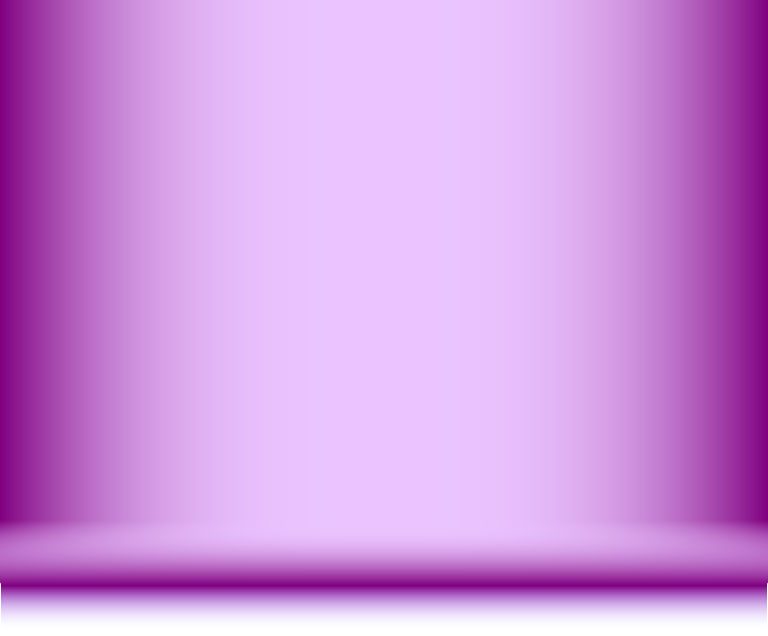
This background is drawn by a Shadertoy shader. Its source:

```glsl
// A lilac studio backdrop: a curved wall darkening to purple at both sides,
// a shaded floor lip, and a violet reflection fading to white beneath it.
// Each part is an eased gradient, layered from the wall downwards.

const vec3 PURPLE = vec3(0.50, 0.0, 0.50);
const vec3 LILAC = vec3(0.92, 0.77, 1.0);
const float LIP = 0.079; // height of the dark floor edge

// Rises quickly from 0 and settles smoothly at 1
float easeOut(float x, float power) {
    return 1.0 - pow(1.0 - clamp(x, 0.0, 1.0), power);
}

// Wall: brightness depends on the distance to the nearest side
vec3 wallColor(float x) {
    float sideDistance = min(x, 1.0 - x);
    return mix(PURPLE, LILAC, easeOut(sideDistance / 0.47, 2.8));
}

// Reflection: blue recovers before red and green, giving a violet tint
vec3 reflectionColor(float depth) {
    vec3 fade = vec3(easeOut(depth, 2.0), easeOut(depth, 2.2), easeOut(depth, 3.5));
    return mix(PURPLE, vec3(1.0), fade);
}

void mainImage(out vec4 fragColor, in vec2 fragCoord) {
    vec2 uv = fragCoord / iResolution.xy;
    vec2 pixel = 1.0 / iResolution.xy;

    // Floor shading, blended into the wall towards its upper end
    float rise = clamp((uv.y - LIP) / 0.103, 0.0, 1.0);
    vec3 floorColor = mix(PURPLE, LILAC, easeOut(rise, 2.0));
    vec3 color = mix(wallColor(uv.x), floorColor, 1.0 - rise * rise);

    // Reflection below the lip
    float below = 1.0 - smoothstep(LIP - pixel.y, LIP + pixel.y, uv.y);
    color = mix(color, reflectionColor((LIP - uv.y) / 0.073), below);

    // Thin white margins beside the lip and reflection
    float side = min(uv.x, 1.0 - uv.x);
    float margin = 1.0 - smoothstep(0.0013 - 0.5 * pixel.x, 0.0013 + 0.5 * pixel.x, side);
    float marginTop = 1.0 - smoothstep(0.083 - pixel.y, 0.083 + pixel.y, uv.y);
    color = mix(color, vec3(1.0), margin * marginTop);

    fragColor = vec4(color, 1.0);
}
```
